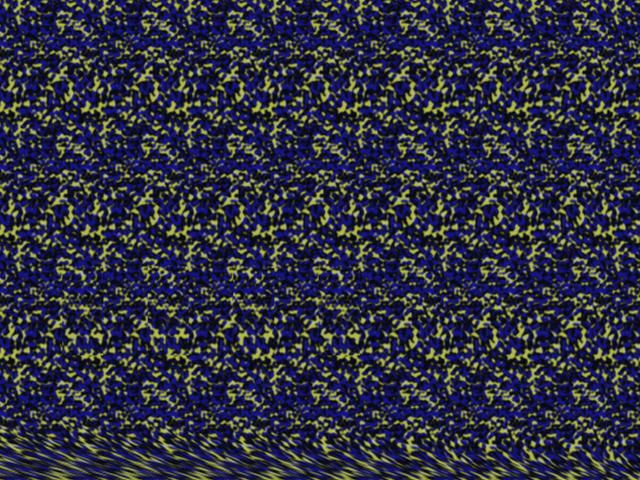
A Shadertoy shader for this pattern:

```glsl
// Stereogram wallpaper: repeating yellow and blue speckle over black, with a sheared floor.

const float TAU = 6.28318;
const vec2 TILE = vec2(0.178, 0.257);   // repeat size, in canvas heights
const vec2 CELLS = vec2(20.0, 28.0);    // noise cells per repeat
const float SOFTNESS = 0.0014;          // spacing of the smoothing samples
const vec3 GROUND = vec3(0.035, 0.04, 0.06);
const vec3 YELLOW = vec3(0.66, 0.69, 0.22);
const vec3 BLUE = vec3(0.05, 0.04, 0.46);

// Unit gradient for one lattice point
vec2 gradientAt(vec2 cell, float seed) {
    vec3 q = fract(vec3(cell.xyx + seed) * vec3(0.1031, 0.1030, 0.0973));
    q += dot(q, q.yzx + 33.33);
    float angle = TAU * fract((q.x + q.y) * q.z);
    return vec2(cos(angle), sin(angle));
}

// Gradient noise that wraps after the given number of cells
float tiledNoise(vec2 p, vec2 period, float seed) {
    vec2 i = floor(p), f = p - i;
    vec2 w = f * f * f * (f * (f * 6.0 - 15.0) + 10.0);
    vec2 lo = mod(i, period), hi = mod(i + 1.0, period);
    float a = dot(gradientAt(lo, seed), f);
    float b = dot(gradientAt(vec2(hi.x, lo.y), seed), f - vec2(1, 0));
    float c = dot(gradientAt(vec2(lo.x, hi.y), seed), f - vec2(0, 1));
    float d = dot(gradientAt(hi, seed), f - 1.0);
    return mix(mix(a, b, w.x), mix(c, d, w.x), w.y);
}

float within(float x, float lo, float hi) {
    return step(lo, x) * step(x, hi);
}

// Floor shear grows toward the lower edge and starts higher on the left
vec2 shearFloor(vec2 p, float across) {
    float depth = max(0.0, 0.14 - 0.07 * across - p.y);
    return p - vec2(17.0 * depth * depth, 0.0);
}

// Relief slightly shifts the repeats, more so toward the right
float reliefShift(vec2 p, float across) {
    float bump = tiledNoise(p * 4.0, vec2(64.0), 7.0);
    return 0.18 * bump * smoothstep(0.3, 1.0, across);
}

// Squeezes rows together once per vertical repeat
float squeezeRows(float v, float centre, float amount) {
    return v + amount / TAU * sin(TAU * (v - centre));
}

// Marks blocks where a short strip of speckle repeats in rows
float echoBlock(vec2 p, float u, float across) {
    float column = step(fract(u - 0.73), 0.48);
    return column * within(across, 0.09, 0.57) * within(p.y, 0.26, 0.445);
}

// Uneven clusters, wrapping with the tile
float clusters(vec2 uv, float seed) {
    float medium = tiledNoise(uv * CELLS / 2.0 + 0.3, CELLS / 2.0, seed);
    float large = tiledNoise(uv * CELLS / 4.0 + 0.6, CELLS / 4.0, seed + 9.0);
    return 0.6 * medium + 0.45 * large;
}

vec3 speckle(vec2 uv, vec2 period, float band) {
    vec2 p = uv * CELLS;
    float broad = tiledNoise(p, period, 11.0) + clusters(uv, 23.0);
    float fine = tiledNoise(p + 0.5, period, 53.0) + 0.6 * clusters(uv, 71.0);
    float yellow = smoothstep(0.0, 0.46, broad - 0.08 * band);
    float blue = smoothstep(-0.14, 0.42, fine - 0.4 * broad + 0.08 * band);
    return GROUND + YELLOW * yellow + BLUE * blue * (1.0 - 0.35 * yellow);
}

vec3 wallpaper(vec2 p, float aspect) {
    float across = p.x / aspect;
    vec2 uv = shearFloor(p, across) / TILE;
    float block = echoBlock(p, p.x / TILE.x, across);
    uv.x += reliefShift(p, across);
    float band = pow(0.5 + 0.5 * cos(TAU * (uv.y - 0.6)), 6.0);
    uv.y = squeezeRows(uv.y, 0.6, 0.15);
    vec2 period = vec2(mix(CELLS.x, 3.0, block), CELLS.y);
    return speckle(uv, period, band);
}

void mainImage(out vec4 fragColor, in vec2 fragCoord) {
    float aspect = iResolution.x / iResolution.y;
    vec2 p = fragCoord / iResolution.y;
    vec3 colour = vec3(0.0);
    // Average a small grid of samples for smooth edges
    for (int i = 0; i < 9; i++) {
        vec2 offset = (vec2(i % 3, i / 3) - 1.0) * SOFTNESS;
        colour += wallpaper(p + offset, aspect);
    }
    fragColor = vec4(colour / 9.0, 1.0);
}
```
